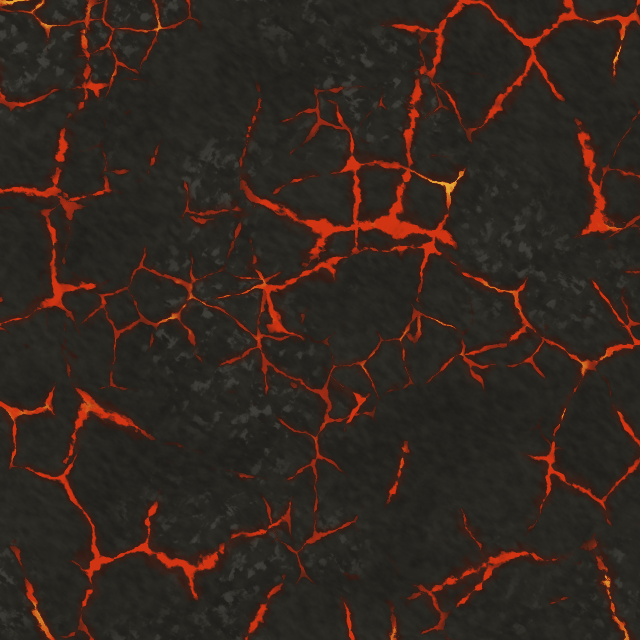
Reproduce this texture procedurally as a three.js fragment shader.

```glsl
// Glowing lava cracks in dark, rough rock.
// Warped cellular borders at three scales give the cracks; noise masks taper
// them, and a mottled heat ramp colours them over a gritty, flaky rock.

varying vec2 vUv;

const vec3 ROCK = vec3(0.155, 0.150, 0.131);
const vec3 FLAKE = vec3(0.27, 0.265, 0.24);
const vec3 EMBER = vec3(0.215, 0.118, 0.088);
const vec3 RUST = vec3(0.38, 0.15, 0.09);
const vec3 RED = vec3(0.57, 0.16, 0.085);
const vec3 LAVA = vec3(0.82, 0.205, 0.07);
const vec3 ORANGE = vec3(0.80, 0.43, 0.13);
const vec3 YELLOW = vec3(0.90, 0.66, 0.20);

const float MAIN_CELLS = 3.6;
const float BRANCH_CELLS = 7.0;
const float HAIR_CELLS = 12.0;
const float MAIN_WIDTH = 0.0074;
const float BRANCH_WIDTH = 0.0034;
const float HAIR_WIDTH = 0.0019;
const float EDGE_SOFTNESS = 0.0024;
const float HALO_REACH = 0.0095;
const float HALO_HEAT = 0.29;
const float JITTER = 0.85;

vec2 hash2(vec2 p) {
  vec3 q = fract(p.xyx * vec3(0.1031, 0.1030, 0.0973));
  q += dot(q, q.yzx + 33.33);
  return fract((q.xx + q.yz) * q.zy);
}

float valueNoise(vec2 p) {
  vec2 i = floor(p);
  vec2 f = fract(p);
  f = f * f * (3.0 - 2.0 * f);
  float low = mix(hash2(i).x, hash2(i + vec2(1.0, 0.0)).x, f.x);
  float high = mix(hash2(i + vec2(0.0, 1.0)).x, hash2(i + 1.0).x, f.x);
  return mix(low, high, f.y);
}

float fbm(vec2 p) {
  float sum = 0.0;
  float weight = 0.5;
  for (int i = 0; i < 4; i++) {
    sum += weight * valueNoise(p);
    p = mat2(1.6, 1.2, -1.2, 1.6) * p + 17.3;
    weight *= 0.5;
  }
  return sum / 0.9375;
}

// Distance to the cell borders, blended so that junctions swell (below zero).
float borderDistance(vec2 p, float sharpness) {
  vec2 cell = floor(p);
  vec2 f = fract(p);
  vec2 nearCell = vec2(0.0);
  vec2 nearPoint = vec2(0.0);
  float best = 9.0;
  for (int y = -1; y <= 1; y++) {
    for (int x = -1; x <= 1; x++) {
      vec2 g = vec2(float(x), float(y));
      vec2 r = g + 0.5 + JITTER * (hash2(cell + g) - 0.5) - f;
      if (dot(r, r) < best) {
        best = dot(r, r);
        nearCell = g;
        nearPoint = r;
      }
    }
  }
  float sum = 0.0;
  for (int y = -2; y <= 2; y++) {
    for (int x = -2; x <= 2; x++) {
      vec2 g = nearCell + vec2(float(x), float(y));
      vec2 r = g + 0.5 + JITTER * (hash2(cell + g) - 0.5) - f;
      vec2 across = r - nearPoint;
      if (dot(across, across) > 0.0001) {
        float d = dot(0.5 * (nearPoint + r), normalize(across));
        sum += exp(-sharpness * max(d, 0.0));
      }
    }
  }
  return -log(max(sum, 0.000001)) / sharpness;
}

// Heat of one crack network: a tapered core inside a dim halo.
float crackHeat(vec2 p, float cells, float sharpness, float width, float mask, float rough) {
  float d = borderDistance(p * cells + cells, sharpness) / cells;
  d += rough * (width + 0.002) + 0.5 * width * (1.0 - mask);
  float w = width * mask;
  float core = 1.0 - smoothstep(w * 0.25, w + EDGE_SOFTNESS, d);
  float halo = HALO_HEAT * exp(-max(d - w, 0.0) / HALO_REACH);
  return max(core * smoothstep(0.0, 0.75, mask), halo * smoothstep(0.0, 0.7, mask));
}

void main() {
  vec2 p = vUv;

  // Bend the straight cell borders, coarse then fine.
  vec2 bend = vec2(fbm(p * 7.0 + 3.1), fbm(p * 7.0 + 41.7)) - 0.5;
  vec2 fray = vec2(fbm(p * 34.0 + 8.4), fbm(p * 34.0 + 63.2)) - 0.5;
  vec2 q = p + 0.065 * bend + 0.013 * fray;

  // Rock: soft tone, slanted grit and crisp pale flakes in patches.
  vec2 slant = mat2(0.8, 0.6, -0.6, 0.8) * (p + 0.03 * bend);
  float grit = fbm(slant * vec2(70.0, 115.0));
  float chips = fbm(slant * vec2(85.0, 60.0) + 29.0);
  float patches = smoothstep(0.46, 0.70, fbm(p * 4.0 + 12.6));
  float tone = 0.80 + 0.22 * fbm(p * 11.0 + 5.0) + 0.42 * (grit - 0.35);
  float flakes = smoothstep(0.50, 0.70, chips) * smoothstep(0.36, 0.60, grit);
  vec3 color = mix(ROCK * tone, FLAKE, 0.75 * patches * flakes);

  // Cracks: wide veins, thinner branches and faint hairlines.
  float rough = 1.8 * (grit - 0.5);
  float mainMask = smoothstep(0.33, 0.66, fbm(p * 4.2 + 21.0));
  float branchMask = smoothstep(0.42, 0.68, fbm(p * 5.5 + 50.0));
  float hairMask = smoothstep(0.48, 0.74, fbm(p * 6.0 + 77.0));
  float heat = crackHeat(q, MAIN_CELLS, 34.0, MAIN_WIDTH, mainMask, rough);
  heat = max(heat, crackHeat(q + 4.3, BRANCH_CELLS, 34.0, BRANCH_WIDTH, branchMask, rough));
  heat = max(heat, 0.75 * crackHeat(q + 9.1, HAIR_CELLS, 40.0, HAIR_WIDTH, hairMask, rough));
  heat *= 0.5 + 0.5 * fbm(p * 24.0 + 90.0) + 0.4 * chips;

  // Heat ramp, then the hottest stretches.
  color = mix(color, EMBER * (0.8 + 0.4 * grit), smoothstep(0.05, 0.20, heat));
  color = mix(color, RUST, smoothstep(0.22, 0.42, heat));
  color = mix(color, RED, smoothstep(0.42, 0.64, heat));
  color = mix(color, LAVA, smoothstep(0.64, 0.94, heat));
  float hot = fbm(p * 10.0 + 33.0) + 0.3 * (grit - 0.5);
  float core = smoothstep(0.60, 0.88, heat);
  color = mix(color, ORANGE, core * smoothstep(0.54, 0.68, hot));
  color = mix(color, YELLOW, core * smoothstep(0.66, 0.80, hot));

  gl_FragColor = vec4(color, 1.0);
}
```
